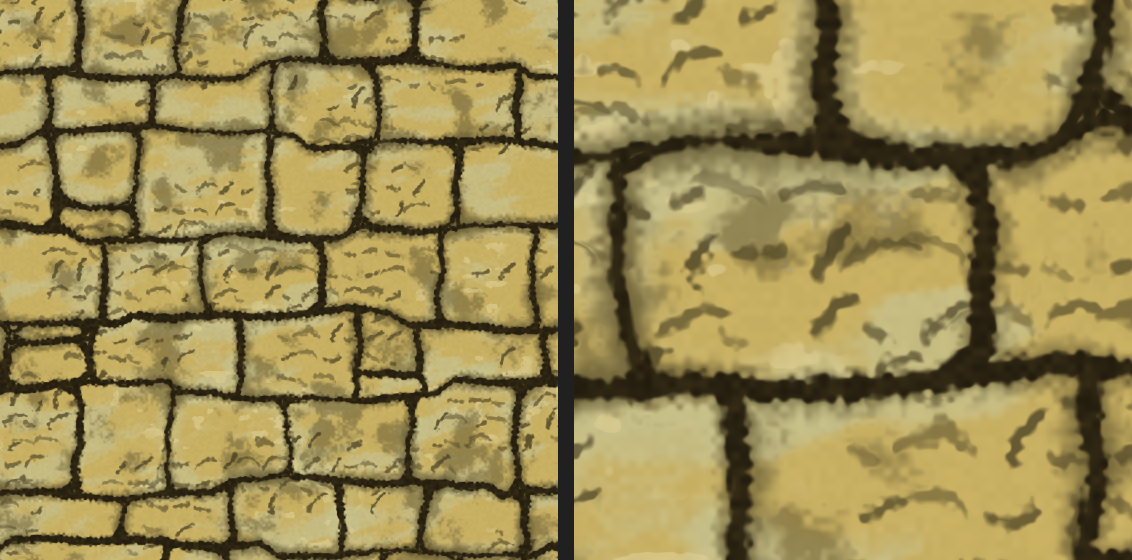
Left: the whole. Right: its middle third, enlarged.
Give the GLSL for this texture, as a WebGL 2 fragment shader.

```glsl
#version 300 es
precision highp float;
// Hand-drawn wall of tan stones with charcoal joints. Rows and columns are
// jittered and bent by layered sines; each stone is a rounded box. Scattered
// curved strokes, smudges and pale streaks are roughened by a fine grain.
uniform vec2 u_resolution;
out vec4 fragColor;

const float ROW_HEIGHT = 0.147;
const float STONE_WIDTH = 0.198;
const float SPLIT_CHANCE = 0.17;
const float JOINT_THIN = 0.0024;
const float JOINT_THICK = 0.0074;
const float MARK_CELL = 0.038;
const float GRAIN_SCALE = 210.0;
const vec3 TAN = vec3(0.785, 0.690, 0.385);
const vec3 PALE = vec3(0.775, 0.745, 0.530);
const vec3 CREAM = vec3(0.86, 0.80, 0.57);
const vec3 OLIVE = vec3(0.43, 0.38, 0.21);
const vec3 SOOT = vec3(0.25, 0.22, 0.12);
const vec3 INK = vec3(0.155, 0.125, 0.06);

float hash(vec2 p) {
  vec3 q = fract(vec3(p.xyx) * vec3(0.1031, 0.1030, 0.0973));
  q += dot(q, q.yzx + 33.33);
  return fract((q.x + q.y) * q.z);
}

float noise(vec2 p) {
  vec2 i = floor(p), f = fract(p);
  f = f * f * (3.0 - 2.0 * f);
  return mix(mix(hash(i), hash(i + vec2(1, 0)), f.x),
             mix(hash(i + vec2(0, 1)), hash(i + vec2(1, 1)), f.x), f.y);
}

float fbm(vec2 p) {
  float sum = 0.0, amp = 0.53;
  for (int k = 0; k < 4; k++) {
    sum += amp * noise(p);
    p = mat2(1.6, 1.2, -1.2, 1.6) * p + 7.3;
    amp *= 0.5;
  }
  return sum;
}

// Height of the joint below row i: waves plus a soft step.
float rowEdge(float i, float x) {
  float bend = 0.006 * sin(x * 11.0 + i * 2.3) + 0.003 * sin(x * 29.0 + i * 5.1);
  float jog = 0.022 * (smoothstep(-0.15, 0.15, sin(x * 6.5 + i * 3.7)) - 0.5);
  return (i + 0.32 * (hash(vec2(i, 71.0)) - 0.5)) * ROW_HEIGHT + bend + jog;
}

// Position of the joint to the left of stone j in row i.
float columnEdge(float i, float j, float y) {
  float h = hash(vec2(j + 13.0, i + 37.0));
  float lean = (hash(vec2(j, i + 91.0)) - 0.5) * 0.2 * (y - (i + 0.5) * ROW_HEIGHT);
  float bend = 0.0035 * sin(y * 37.0 + j * 4.1 + i) + 0.0015 * sin(y * 93.0 + j);
  return (j + 0.62 * (h - 0.5)) * STONE_WIDTH + lean + bend;
}

// Distance to the nearest drawn outline.
float jointDistance(vec2 p) {
  float i = floor(p.y / ROW_HEIGHT);
  i += step(rowEdge(i + 1.0, p.x), p.y) - step(p.y, rowEdge(i, p.x));
  float shift = hash(vec2(i, 5.0)) * STONE_WIDTH;
  float x = p.x + shift;
  float j = floor(x / STONE_WIDTH);
  j += step(columnEdge(i, j + 1.0, p.y), x) - step(x, columnEdge(i, j, p.y));
  vec2 lo = vec2(columnEdge(i, j, p.y), rowEdge(i, p.x));
  vec2 hi = vec2(columnEdge(i, j + 1.0, p.y), rowEdge(i + 1.0, p.x));
  vec2 id = vec2(j + 3.0, i + 19.0);
  if (hash(id) < SPLIT_CHANCE) {
    float cut = mix(lo.y, hi.y, hash(id + 4.0) < 0.5 ? 0.3 : 0.72);
    if (p.y < cut) hi.y = cut; else lo.y = cut;
  }
  vec2 side = max(lo - vec2(x, p.y), vec2(x, p.y) - hi);
  float corner = mix(0.006, 0.042, pow(hash(id + 8.0), 1.7));
  vec2 q = side + corner;
  float rounded = length(max(q, 0.0)) + min(max(q.x, q.y), 0.0) - corner;
  return min(abs(rounded), -max(side.x, side.y));
}

// Clusters of short curved charcoal strokes, one at most per cell.
float strokes(vec2 p, float rough) {
  vec2 base = floor(p / MARK_CELL);
  float cover = 0.0;
  for (int n = 0; n < 9; n++) {
    vec2 id = base + vec2(n % 3 - 1, n / 3 - 1);
    float a = hash(id + 21.0), b = hash(id + 57.0), c = hash(id + 83.0);
    if (c > 1.25 * smoothstep(0.38, 0.85, noise(id * 0.3 + 9.0))) continue;
    float angle = mix(-0.4, 1.25, a * a) + 0.5 * (b - 0.5);
    vec2 d = p - (id + 0.2 + 0.6 * vec2(a, b)) * MARK_CELL;
    vec2 q = vec2(dot(d, vec2(cos(angle), sin(angle))), dot(d, vec2(-sin(angle), cos(angle))));
    q.y += (b - 0.5) * 45.0 * q.x * q.x;
    float size = mix(0.005, 0.019, b);
    float dist = length(vec2(max(abs(q.x) - size, 0.0), q.y)) + rough * 0.006;
    cover = max(cover, (1.0 - smoothstep(0.001, 0.006, dist)) * mix(0.4, 0.95, a));
  }
  return cover;
}

void main() {
  vec2 p = gl_FragCoord.xy / u_resolution.y;
  float rough = noise(p * GRAIN_SCALE) - 0.5;
  vec2 wobble = vec2(noise(p * 45.0), noise(p * 45.0 + 31.0)) - 0.5;
  float joint = jointDistance(p + wobble * 0.004);
  float patchy = fbm(p * 7.0 + 40.0);

  // Stone face: slanted pale streaks, pale rims and a few cream dabs
  vec2 slant = vec2(p.x + 0.4 * p.y, p.y - 0.25 * p.x);
  float pale = smoothstep(0.49, 0.68, fbm(slant * vec2(8.0, 23.0)) + rough * 0.06);
  float rim = smoothstep(0.034, 0.014, joint) * smoothstep(0.47, 0.64, patchy);
  vec3 color = mix(TAN, PALE, clamp(0.85 * pale + 0.6 * rim, 0.0, 1.0));
  float dab = smoothstep(0.73, 0.82, noise(p * vec2(48.0, 75.0)) + rough * 0.2);
  color = mix(color, CREAM, 0.65 * dab * smoothstep(0.5, 0.62, patchy));

  // Smudges and strokes
  float smudge = smoothstep(0.54, 0.73, fbm(p * 17.0 + 12.0) + 0.35 * (patchy - 0.5) + rough * 0.13);
  color = mix(color, OLIVE, 0.6 * smudge);
  color = mix(color, SOOT, 0.82 * strokes(p + wobble * 0.012, rough));

  // Joints: soft patchy shade, then a rough dark line
  float shade = 1.0 - smoothstep(0.003, mix(0.009, 0.030, noise(p * 13.0 + 5.0)), joint + rough * 0.008);
  color = mix(color, OLIVE * 0.85, 0.72 * shade);
  float width = mix(JOINT_THIN, JOINT_THICK, noise(p * 10.0 + 60.0));
  float line = 1.0 - smoothstep(width - 0.0015, width + 0.003, joint + rough * 0.0055);
  color = mix(color, INK * (1.0 + 0.5 * rough), 0.95 * line);

  fragColor = vec4(color * (1.0 + 0.035 * rough), 1.0);
}
```
